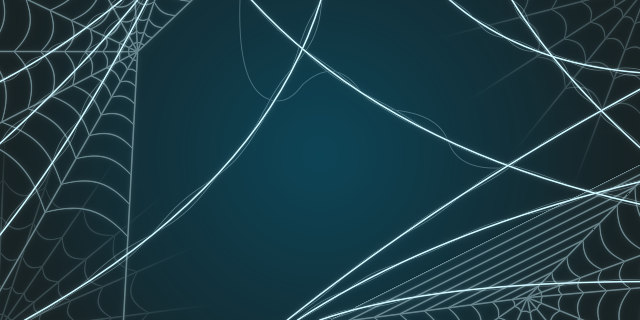
Give the GLSL for this background, as a Shadertoy shader.

```glsl
// Pale cobwebs and drifting silk strands over a dark teal vignette.
// Webs are polar sectors cut by ring threads; strands are quadratic curves
// whose signed distance also carries thin companion threads on layered sines.

const float TAU = 6.2831853;
const vec3 GLOW_TEAL = vec3(0.050, 0.270, 0.340);
const vec3 MID_TEAL  = vec3(0.068, 0.195, 0.235);
const vec3 EDGE_DARK = vec3(0.092, 0.135, 0.142);
const vec3 WEB_GREY  = vec3(0.510, 0.630, 0.660);
const vec3 SILK      = vec3(0.760, 0.910, 0.950);

// Soft-edged line coverage; very thin lines fade instead of breaking up.
float line(float d, float halfWidth) {
    float px = 1.0 / iResolution.y;
    float w = max(halfWidth, 0.5 * px);
    return (1.0 - smoothstep(w - 0.6 * px, w + 0.6 * px, abs(d))) * halfWidth / w;
}

// Signed distance to a quadratic curve (x) and position along it (y).
vec2 curveCoord(vec2 p, vec2 a, vec2 b, vec2 c) {
    const int STEPS = 20;
    vec2 from = a, best = vec2(1e3, 0.0);
    for (int i = 1; i <= STEPS; i++) {
        float t = float(i) / float(STEPS);
        vec2 to = mix(mix(a, b, t), mix(b, c, t), t);
        vec2 dir = to - from, rel = p - from;
        float h = clamp(dot(rel, dir) / dot(dir, dir), 0.0, 1.0);
        float d = length(rel - dir * h);
        float side = dir.x * rel.y - dir.y * rel.x < 0.0 ? -1.0 : 1.0;
        if (d < abs(best.x)) best = vec2(d * side, (float(i) - 1.0 + h) / float(STEPS));
        from = to;
    }
    return best;
}

// Bright strand with a faint halo and two swaying companions.
float strand(vec2 p, vec2 a, vec2 b, vec2 c, float sway, float seed) {
    vec2 s = curveCoord(p, a, b, c);
    float ink = 0.9 * line(s.x, 0.0024) + 0.22 * exp(-abs(s.x) * 170.0);
    for (int i = 0; i < 2; i++) {
        float phase = seed + 2.4 * float(i);
        float offset = sway * (sin(s.y * 13.0 + phase) + 0.5 * sin(s.y * 23.0 - phase));
        ink = max(ink, 0.48 * line(s.x - offset, 0.0011));
    }
    return ink;
}

float thread(vec2 p, vec2 a, vec2 b, vec2 c) {
    return 0.42 * line(curveCoord(p, a, b, c).x, 0.0011);
}

// One sector between spoke angles lo and hi; rings follow count * radius^power.
float webSector(float r, float a, float lo, float hi, float count, float power, float reach) {
    float spoke = r * sin(min(min(a - lo, hi - a), TAU / 4.0));
    float width = hi - lo, u = (a - lo) / width;
    float squash = cos(0.5 * width);
    float m = r * max(cos(a - 0.5 * (lo + hi)), 0.001) / squash;
    m *= 1.0 + (width < 1.0 ? 0.35 * u * (1.0 - u) : 0.0);
    float index = count * pow(m, power);
    float slope = count * power * pow(max(m, 0.001), power - 1.0) / squash;
    float ring = abs(fract(index + 0.5) - 0.5) / slope;
    float d = m < reach ? min(spoke, ring) : spoke;
    return 0.62 * line(d, 0.0024) + 0.16 * exp(-d * 150.0);
}

// Web with hand-spaced spokes; sectors wider than maxGap stay open.
float web(vec2 q, float spokes[10], float maxGap, float count, float power, float reach) {
    float r = length(q), a = atan(q.y, q.x), ink = 0.0;
    a += a < spokes[0] ? TAU : 0.0;
    for (int i = 0; i < 9; i++) {
        float lo = spokes[i], hi = spokes[i + 1];
        if (a < lo || a >= hi) continue;
        float limit = hi - lo > maxGap ? 0.0 : reach;
        ink = webSector(r, a, lo, hi, count, power, limit);
    }
    return ink;
}

// Evenly spoked web that dissolves with distance from its hub.
float faintWeb(vec2 q, float spacing, float shift, float count) {
    float r = length(q), a = atan(q.y, q.x);
    float lo = floor((a - shift) / spacing) * spacing + shift;
    return webSector(r, a, lo, lo + spacing, count, 0.8, 0.52) * (1.0 - smoothstep(0.3, 0.72, r));
}

void mainImage(out vec4 fragColor, in vec2 fragCoord) {
    vec2 p = fragCoord / iResolution.xy * vec2(2.0, 1.0);

    // Teal glow sinking into dark corners
    float r = length(p - vec2(1.0, 0.52));
    vec3 color = mix(GLOW_TEAL, MID_TEAL, smoothstep(-0.1, 0.62, r));
    color = mix(color, EDGE_DARK, smoothstep(0.45, 1.05, r));

    // Corner webs
    float upperSpokes[10] = float[10](0.76, 1.25, 1.62, 2.08, 2.70, 3.14, 3.62, 4.19, 4.66, 7.043);
    float lowerSpokes[10] = float[10](0.80, 3.27, 3.75, 4.3, 4.9, 5.4, 5.9, 6.37, 6.64, 7.083);
    float webs = web(p - vec2(0.43, 0.8385), upperSpokes, 2.0, 13.5, 0.55, 0.6);
    webs = max(webs, web(p - vec2(1.648, 0.07), lowerSpokes, 3.0, 13.0, 0.85, 0.65));
    webs = max(webs, 0.5 * faintWeb(p - vec2(2.03, 1.05), 0.32, 0.31, 10.0));
    webs = max(webs, 0.4 * faintWeb(p - vec2(-0.01, -0.04), 0.28, 0.13, 9.0));
    color = mix(color, WEB_GREY, webs);

    // Long strands across the middle and right
    float silk = strand(p, vec2(1.003, 1.0), vec2(0.824, 0.416), vec2(0.078, 0.0), 0.012, 0.6);
    silk = max(silk, strand(p, vec2(0.786, 1.0), vec2(1.211, 0.537), vec2(2.0, 0.362), 0.006, 2.0));
    silk = max(silk, strand(p, vec2(0.898, 0.0), vec2(1.389, 0.39), vec2(2.0, 0.721), 0.006, 3.1));
    silk = max(silk, strand(p, vec2(0.93, 0.0), vec2(1.347, 0.274), vec2(2.0, 0.432), 0.006, 4.5));
    silk = max(silk, strand(p, vec2(1.0, 0.0), vec2(1.34, 0.118), vec2(2.0, 0.12), 0.005, 1.2));
    silk = max(silk, strand(p, vec2(1.406, 1.0), vec2(1.631, 0.802), vec2(2.0, 0.773), 0.008, 5.2));
    silk = max(silk, strand(p, vec2(1.6, 1.0), vec2(1.742, 0.772), vec2(2.0, 0.539), 0.009, 0.2));

    // Strands fanning out over the upper left web
    silk = max(silk, strand(p, vec2(0.0, 0.745), vec2(0.2, 0.85), vec2(0.38, 1.0), 0.008, 1.7));
    silk = max(silk, strand(p, vec2(0.0, 0.552), vec2(0.253, 0.782), vec2(0.43, 1.0), 0.01, 3.8));
    silk = max(silk, strand(p, vec2(0.0, 0.266), vec2(0.24, 0.57), vec2(0.46, 1.0), 0.01, 5.9));

    // Loose looping thread
    silk = max(silk, thread(p, vec2(0.75, 1.0), vec2(0.74, 0.70), vec2(0.86, 0.685)));
    silk = max(silk, thread(p, vec2(0.86, 0.685), vec2(0.905, 0.68), vec2(0.945, 0.735)));
    silk = max(silk, thread(p, vec2(0.945, 0.735), vec2(1.05, 0.83), vec2(1.13, 0.71)));
    silk = max(silk, thread(p, vec2(1.13, 0.71), vec2(1.16, 0.67), vec2(1.24, 0.655)));
    silk = max(silk, thread(p, vec2(1.24, 0.655), vec2(1.37, 0.64), vec2(1.40, 0.56)));
    silk = max(silk, thread(p, vec2(1.40, 0.56), vec2(1.43, 0.47), vec2(1.56, 0.475)));

    fragColor = vec4(mix(color, SILK, silk), 1.0);
}
```
